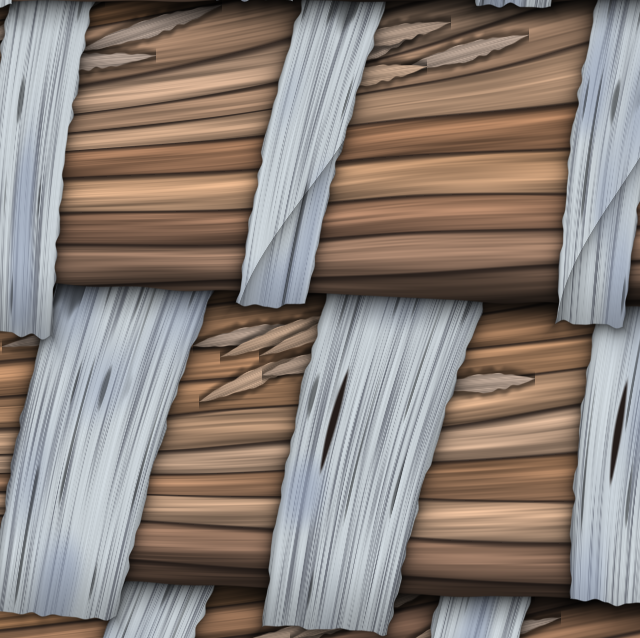
Write a WebGL 2 fragment shader that draws this texture.

```glsl
#version 300 es
precision highp float;
// Woven basket wall: stacked coils of brown straw bound by pale, leaning straps.
// Rows are painted from the lowest up, so each coil overlaps the one below it;
// stretched noise gives the fibres, hashes vary the stalks, splinters and slits.
uniform vec2 u_resolution;
out vec4 fragColor;

const float ROW_HEIGHT = 0.462, ROW_TILT = 0.04;
const vec4 STRAP_START = vec4(0.0, 0.08, 0.21, 0.265); // one entry per row
const vec4 STRAP_PITCH = vec4(0.45, 0.46, 0.425, 0.495);
const vec4 STRAP_WIDTH = vec4(0.15, 0.14, 0.255, 0.15);
const float STALKS = 9.0, FAN = 0.42;
const int SPLINTERS = 7;
const vec3 TAN = vec3(0.69, 0.58, 0.49);
const vec3 OCHRE = vec3(0.69, 0.49, 0.32);
const vec3 BROWN = vec3(0.45, 0.33, 0.27);
const vec3 DARK = vec3(0.14, 0.11, 0.10);
const vec3 PALE = vec3(0.76, 0.79, 0.81);
const vec3 GREY = vec3(0.50, 0.52, 0.56);
const vec3 BLUE = vec3(0.56, 0.61, 0.71);
const float PI = 3.14159;

float hash(vec2 p) {
  vec3 q = fract(p.xyx * vec3(0.1031, 0.1030, 0.0973));
  q += dot(q, q.yzx + 33.33);
  return fract((q.x + q.y) * q.z);
}

float noise(vec2 p) {
  vec2 i = floor(p), f = fract(p);
  f = f * f * (3.0 - 2.0 * f);
  return mix(mix(hash(i), hash(i + vec2(1, 0)), f.x),
             mix(hash(i + vec2(0, 1)), hash(i + vec2(1, 1)), f.x), f.y);
}

// Fibres running along x, at three scales.
float fibres(vec2 p) {
  return 0.45 * noise(p) + 0.33 * noise(p * vec2(1.4, 2.3) + 17.0) + 0.22 * noise(p * vec2(2.0, 5.0) + 41.0);
}

float rowBottom(float row, float x) {
  return 0.003 + row * ROW_HEIGHT + ROW_TILT * min(row, 1.0) * (x - 0.5);
}

// Bundle of stalks fanning out to the right; t runs from top to bottom of the row.
vec3 coil(vec2 p, float row, float t) {
  float s = t + FAN * (1.0 - t) * (p.x - 0.4) + 0.03 * noise(vec2(p.x * 3.0, t * 5.0) + row * 7.0);
  float g = s * STALKS + 1.2 * noise(vec2(p.x * 0.9, s * 4.0 + row * 9.0));
  float f = fract(g);
  vec2 id = vec2(floor(g) + 20.0, row * 13.0 + 3.0);
  vec3 col = mix(BROWN, TAN, 0.15 + 0.85 * hash(id));
  col = mix(col, OCHRE, 0.75 * hash(id + 5.0) * smoothstep(0.95, 0.3, t));
  col *= 0.72 + 0.36 * sin(PI * pow(f, 0.7));
  col *= 0.52 + 0.95 * fibres(vec2(p.x * 4.0, s * 42.0 + row * 31.0));
  float gap = 0.05 + 0.2 * noise(vec2(p.x * 5.0, id.x * 3.7));
  col = mix(DARK, col, 0.25 + 0.75 * smoothstep(0.0, gap, f) * smoothstep(0.0, 0.06, 1.0 - f));
  return col;
}

// Pale broken straws lying across the upper part of a coil.
vec3 addSplinters(vec3 col, vec2 p, float row, float px) {
  for (int k = 0; k < SPLINTERS; k++) {
    vec2 seed = vec2(float(k) * 3.1 + 2.0, row * 11.0 + 4.0);
    vec2 q = p - vec2(hash(seed), rowBottom(row - 1.0, p.x) + 0.03 + 0.12 * hash(seed + 7.0));
    q.y += q.x * (0.08 + 0.4 * hash(seed + 3.0));
    float along = q.x / (0.07 + 0.07 * hash(seed + 9.0));
    float d = abs(q.y) - 0.014 * (1.0 - along * along) * (0.7 + 0.5 * noise(q * 90.0));
    col *= 1.0 - 0.5 * smoothstep(0.012, 0.0, d - 0.002) * step(abs(along), 1.0);
    vec3 straw = mix(TAN, GREY, 0.4 * hash(seed + 1.0)) * (0.6 + 0.7 * fibres(vec2(q.x * 9.0, q.y * 200.0 + 50.0)));
    col = mix(col, straw, smoothstep(px, -px, d) * step(abs(along), 1.0));
  }
  return col;
}

// Flat ribbon surface; q runs from -1 to 1 across it, t down its length.
vec3 ribbon(float q, float t, float width, vec2 seed) {
  float across = q * width * 90.0 + seed.x * 19.0 + seed.y * 37.0 + 60.0;
  float grain = fibres(vec2(t * 2.2 + seed.x * 5.0, across));
  vec3 col = mix(GREY, PALE, smoothstep(0.15, 0.55, grain)) * (0.86 + 0.27 * grain);
  float stain = noise(vec2(q * 1.5 + seed.x * 8.0 + 9.0, t * 3.0 + seed.y * 5.0 + 3.0));
  col = mix(col, BLUE, 0.55 * smoothstep(0.5, 0.9, stain));
  float line = noise(vec2(t * 3.0 + 7.0, across * 0.55 + 80.0));
  col *= 1.0 - 0.45 * smoothstep(0.16, 0.04, line);
  // Diagonal fold on narrow ribbons, open slit on wide ones.
  float fold = q - mix(1.2, -0.95, smoothstep(0.3, 1.1, t));
  float narrow = step(width, 0.2) * step(0.5, seed.x);
  col *= 1.0 - 0.4 * narrow * smoothstep(0.0, 0.03, fold) * exp(-max(fold, 0.0) * 4.0);
  float open = 0.05 * sin(PI * clamp((t - 0.22) / 0.4, 0.0, 1.0)) * step(0.2, width) * step(0.5, seed.x);
  float slit = abs(q + 0.42 + 0.1 * t) - open;
  col = mix(col, DARK, smoothstep(0.02, -0.02, slit) * smoothstep(0.0, 0.02, open));
  col *= 0.72 + 0.28 * smoothstep(1.0, 0.86, abs(q));
  return col * (0.74 + 0.26 * smoothstep(-0.02, 0.12, t) * smoothstep(1.2, 0.85, t));
}

void main() {
  float px = 1.0 / u_resolution.y;
  vec2 p = gl_FragCoord.xy * px;
  p.y = 1.0 - p.y;
  vec3 col = DARK;
  for (int r = 3; r >= 0; r--) {
    float row = float(r), bottom = rowBottom(row, p.x);
    float t = (p.y - rowBottom(row - 1.0, p.x)) / ROW_HEIGHT;
    float edge = p.y - bottom + 0.006 * noise(vec2(p.x * 14.0, row));
    vec3 straw = addSplinters(coil(p, row, t), p, row, px);
    straw *= 0.3 + 0.7 * smoothstep(-0.01, 0.11, t) * smoothstep(1.02, 0.86, t);
    col *= 1.0 - 0.6 * exp(-max(edge, 0.0) * 70.0);
    col = mix(col, straw, smoothstep(px, -px, edge));
    for (int i = 0; i < 3; i++) {
      float n = float(i), width = STRAP_WIDTH[r];
      float lean = 0.06 + 0.02 * row + 0.035 * sin(2.2 * n - 2.5 + 1.5 * row);
      float centre = STRAP_START[r] + STRAP_PITCH[r] * n - lean * t - 0.01 * sin(PI * t);
      float hang = (0.045 + 0.04 * cos(2.2 * n - 1.2 * (row - 1.0))) * (r > 0 ? 1.0 : 0.15);
      float q = (p.x - centre) / (0.5 * width * (1.0 - 0.18 * t));
      float ragged = 0.007 * noise(vec2(p.y * 55.0, n * 5.0 + row + step(0.0, q) * 9.0));
      float side = (abs(q) - 1.0) * 0.5 * width + ragged;
      float d = max(side, p.y - bottom - hang + 0.012 * noise(vec2(p.x * 60.0, row)));
      col *= 1.0 - 0.55 * exp(-max(d, 0.0) * 75.0);
      col = mix(col, ribbon(q, t, width, vec2(n, row)), smoothstep(px, -px, d));
    }
  }
  fragColor = vec4(col, 1.0);
}
```
